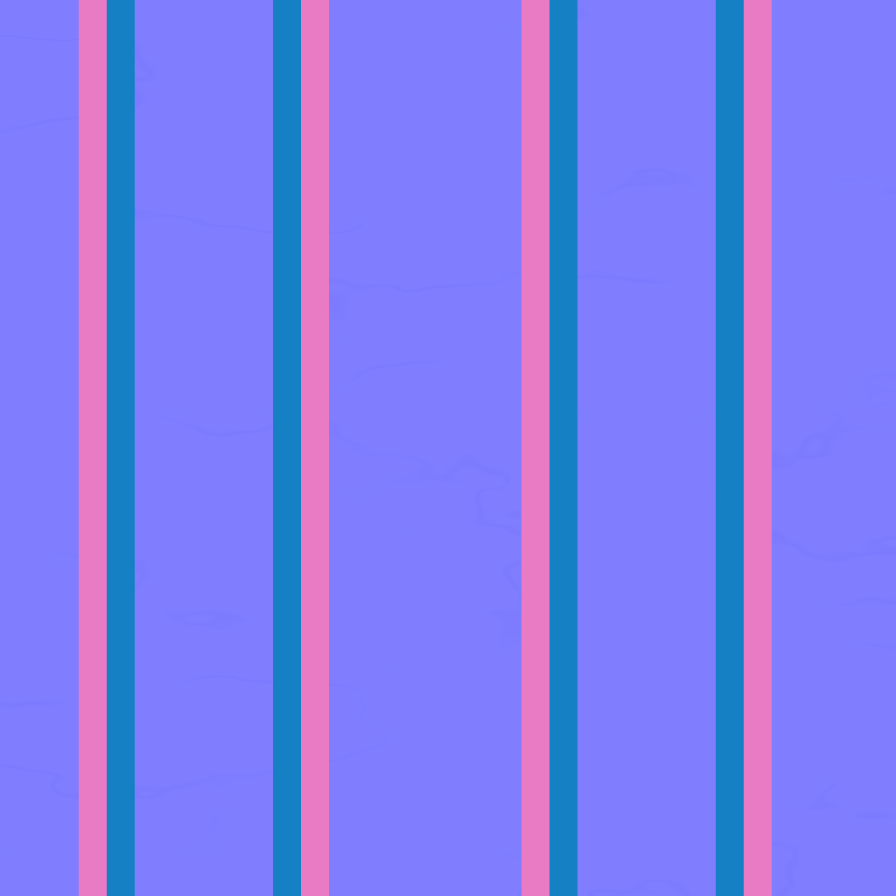
Reproduce this texture map procedurally as a Shadertoy shader.

```glsl
#define PERIOD 0.49414
#define CENTRE 0.22754
#define INNER_EDGE 0.07715
#define BAND_WIDTH 0.03125
#define FLAT_COLOUR vec3(0.500, 0.494, 1.000)
#define OUTER_COLOUR vec3(0.914, 0.478, 0.770)
#define INNER_COLOUR vec3(0.088, 0.500, 0.772)
#define WEAR_AMOUNT 0.014

float hash(vec2 cell) {
    vec3 p = fract(vec3(cell.xyx) * 0.1031);
    p += dot(p, p.yzx + 33.33);
    return fract((p.x + p.y) * p.z);
}

float valueNoise(vec2 p) {
    vec2 cell = floor(p);
    vec2 f = fract(p);
    f = f * f * (3.0 - 2.0 * f);
    float low = mix(hash(cell), hash(cell + vec2(1.0, 0.0)), f.x);
    float high = mix(hash(cell + vec2(0.0, 1.0)), hash(cell + 1.0), f.x);
    return mix(low, high, f.y);
}

float fbm(vec2 p) {
    float sum = 0.0;
    float amplitude = 0.5;
    for (int octave = 0; octave < 4; octave++) {
        sum += amplitude * valueNoise(p);
        p = p * 2.03 + 17.0;
        amplitude *= 0.5;
    }
    return sum;
}

// Antialiased step, one pixel wide
float edgeStep(float edge, float x, float pixel) {
    return clamp((x - edge) / pixel + 0.5, 0.0, 1.0);
}

// Thin, sparse creases running mostly sideways
float creases(vec2 uv) {
    float ridge = abs(fbm(uv * vec2(4.0, 11.0) + 3.0) - 0.47);
    float patches = smoothstep(0.54, 0.72, valueNoise(uv * vec2(7.0, 10.0) + 41.0));
    return (1.0 - smoothstep(0.0, 0.025, ridge)) * patches;
}

void mainImage(out vec4 fragColor, in vec2 fragCoord) {
    vec2 uv = fragCoord / iResolution.xy;
    float pixel = 1.0 / iResolution.x;

    // Mirrored distance from the middle of each raised panel
    float fromCentre = abs(mod(uv.x - CENTRE + 0.5 * PERIOD, PERIOD) - 0.5 * PERIOD);

    // Opposing slopes on the two sides of each groove
    float inner = edgeStep(INNER_EDGE, fromCentre, pixel);
    float outer = edgeStep(INNER_EDGE + BAND_WIDTH, fromCentre, pixel);
    float beyond = edgeStep(INNER_EDGE + 2.0 * BAND_WIDTH, fromCentre, pixel);
    vec3 colour = mix(FLAT_COLOUR, INNER_COLOUR, inner);
    colour = mix(colour, OUTER_COLOUR, outer);
    colour = mix(colour, FLAT_COLOUR, beyond);

    // Barely visible surface wear tilts the normal
    float flatMask = 1.0 - inner + beyond;
    colour -= WEAR_AMOUNT * creases(uv) * flatMask * vec3(0.7, 1.0, 0.5);

    fragColor = vec4(colour, 1.0);
}
```
